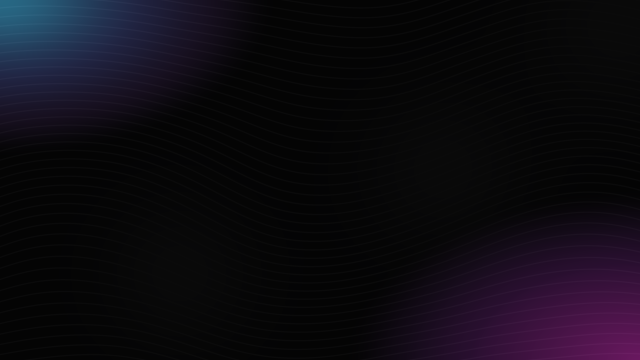
This background is drawn by a WebGL 2 fragment shader. Its source:

```glsl
#version 300 es
precision highp float;
// Near-black backdrop with a teal glow in the top left corner, a magenta glow
// in the bottom right, and thin wavy contour lines. The lines are level sets
// of a cosine wave bent by gradient noise; they dissolve into soft grey haze.
uniform vec2 u_resolution;
out vec4 fragColor;

#define LINE_COUNT 38.0
#define LINE_WIDTH 0.0034
#define LINE_LIGHT 0.026
#define WAVE_LENGTH 1.44
#define WAVE_CREST 0.19
#define WARP 0.022
#define HAZE_LIGHT 0.021
#define BASE_COLOR vec3(0.015, 0.015, 0.016)
#define TEAL_SIZE vec2(0.73, 0.415)
#define MAGENTA_SIZE vec2(0.78, 0.45)

const float TAU = 6.2831853;

vec2 hashGradient(vec2 cell) {
  float angle = TAU * fract(sin(dot(cell, vec2(127.1, 311.7))) * 43758.55);
  return vec2(cos(angle), sin(angle));
}

float gradientNoise(vec2 p) {
  vec2 i = floor(p), f = p - i;
  vec2 w = f * f * f * (f * (f * 6.0 - 15.0) + 10.0);
  vec2 e = vec2(1.0, 0.0);
  float bottom = mix(dot(hashGradient(i), f),
                     dot(hashGradient(i + e.xy), f - e.xy), w.x);
  float top = mix(dot(hashGradient(i + e.yx), f - e.yx),
                  dot(hashGradient(i + e.xx), f - e.xx), w.x);
  return mix(bottom, top, w.y);
}

// Height whose evenly spaced levels become the lines
float waveField(vec2 p) {
  float offset = (p.y - 0.45) / 0.28;
  float amplitude = 0.055 + 0.055 * exp(-offset * offset);
  float lean = 0.12 * (0.5 - p.y) * cos(p.x * 3.2);
  float phase = TAU * (p.x - WAVE_CREST - lean) / WAVE_LENGTH;
  return p.y - amplitude * cos(phase) + WARP * gradientNoise(p * 2.3);
}

// Smooth contour lines of constant width, whatever the slope of the field
float contourLines(vec2 p, float pixel) {
  float field = waveField(p);
  float slope = length(vec2(dFdx(field), dFdy(field))) / pixel;
  float level = abs(fract(field * LINE_COUNT) - 0.5) / LINE_COUNT;
  float edge = level / max(slope, 0.001) - 0.5 * LINE_WIDTH;
  return 1.0 - smoothstep(-0.7 * pixel, 0.7 * pixel, edge);
}

// Grey patches: centre in xy, radius in z
float haze(vec2 p) {
  vec3 patches[3] = vec3[3](vec3(0.50, 0.24, 0.21),
                            vec3(1.23, 0.53, 0.22),
                            vec3(1.72, 0.93, 0.24));
  float sum = 0.0;
  for (int i = 0; i < 3; i++) {
    vec2 d = (p - patches[i].xy) / patches[i].z;
    sum += exp(-dot(d, d));
  }
  return min(sum, 1.0);
}

// Elliptical falloff: 0 at the corner, 1 at the rim
vec3 tealGlow(float q) {
  vec3 color = mix(vec3(0.14, 0.39, 0.50), vec3(0.115, 0.13, 0.25),
                   smoothstep(0.0, 0.58, q));
  color = mix(color, vec3(0.075, 0.045, 0.105), smoothstep(0.45, 0.85, q));
  return color * (1.0 - smoothstep(0.76, 1.06, q));
}

vec3 magentaGlow(float q) {
  vec3 color = mix(vec3(0.40, 0.08, 0.36), vec3(0.15, 0.045, 0.175),
                   clamp(q / 0.6, 0.0, 1.0));
  color = mix(color, vec3(0.07, 0.03, 0.09), smoothstep(0.55, 0.86, q));
  return color * (1.0 - smoothstep(0.76, 1.06, q));
}

void main() {
  float pixel = 1.0 / u_resolution.y;
  vec2 p = gl_FragCoord.xy * pixel;
  float aspect = u_resolution.x * pixel;

  // Dark ground, haze and lines
  float mist = haze(p);
  vec3 color = BASE_COLOR + HAZE_LIGHT * mist;
  color += LINE_LIGHT * contourLines(p, pixel) * (1.0 - 0.85 * mist);

  // Corner glows
  vec2 topLeft = (p - vec2(0.0, 1.0)) / TEAL_SIZE;
  vec2 bottomRight = (p - vec2(aspect, 0.0)) / MAGENTA_SIZE;
  color += tealGlow(length(topLeft)) + magentaGlow(length(bottomRight));

  fragColor = vec4(color, 1.0);
}
```
